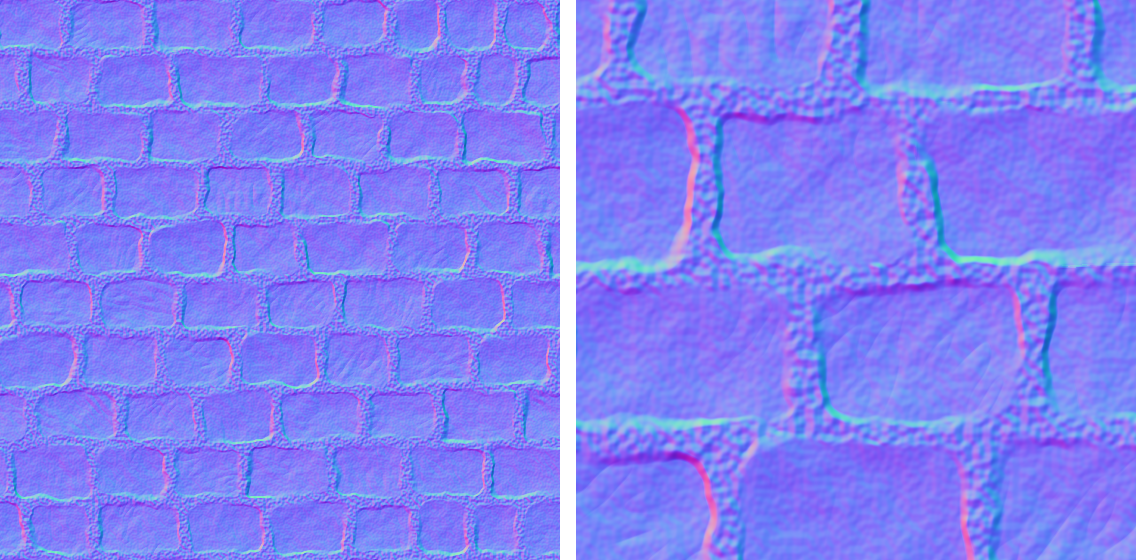
Left, the full canvas; right, a detail of the centre.
Give the GLSL for this texture map, as a Shadertoy shader.

```glsl
// Tangent-space normal map of a rough, hand-laid brick wall that tiles.
// A height field joins domed, chipped bricks with gritty mortar; its slope,
// taken by central differences, becomes the normal (green points down).

const float TAU = 6.2831853;
const float ROWS = 10.0;
const float ROW_BASE = 0.007;        // height of the lowest bed joint
const float ROW_SHIFT[10] = float[](0.08, 0.012, 0.065, 0.135, 0.043,
                                    0.12, 0.065, 0.112, 0.075, 0.03);
const float JOINT_JITTER = 0.16;     // share of a brick length
const float SQUEEZE = 0.04;          // uneven lengths in the eight-brick rows
const vec2  HALF_GAP = vec2(0.0092, 0.0074);
const float CORNER = 0.016;
const vec2  BEVEL = vec2(0.0027, 0.0065); // half width of crisp and worn edges
const float BRICK_HEIGHT = 0.0049;
const vec2  DOME = vec2(0.04, 0.12); // slope gained from centre to edge
const float LEAN = 0.024;            // overall downward tilt of each face
const float WARP = 0.011;
const float CHIP = 0.0065;
const float GRIT = 0.0017;
const float GRAIN = 0.00042;
const float DEPTH_TINT = 0.98;       // slightly shortened blue channel

vec2 hash2(vec2 c) {
    vec3 q = fract(c.xyx * vec3(0.1031, 0.1030, 0.0973));
    q += dot(q, q.yzx + 33.33);
    return fract((q.xx + q.yz) * q.zy);
}

float cornerSlope(vec2 cell, vec2 offset, float period) {
    float a = TAU * hash2(mod(cell, period) + period).x;
    return dot(vec2(cos(a), sin(a)), offset);
}

// Gradient noise, about -0.7 to 0.7, repeating every period cells
float noise(vec2 p, float period) {
    vec2 i = floor(p), f = p - i;
    vec2 u = f * f * f * (f * (f * 6.0 - 15.0) + 10.0);
    vec2 e = vec2(1.0, 0.0);
    float low = mix(cornerSlope(i, f, period),
                    cornerSlope(i + e.xy, f - e.xy, period), u.x);
    float high = mix(cornerSlope(i + e.yx, f - e.yx, period),
                     cornerSlope(i + e.xx, f - e.xx, period), u.x);
    return mix(low, high, u.y);
}

float tiledNoise(vec2 p, float frequency) {
    return noise(p * frequency, frequency);
}

float bricksInRow(float row) {
    return (row < 0.5 || row > 7.5) ? 8.0 : 7.0;
}

// Position of upright joint k in a row
float jointX(float k, float row) {
    float n = bricksInRow(row);
    float jitter = hash2(vec2(mod(k, n) + 3.0, row + 17.0)).x - 0.5;
    float x = (k + JOINT_JITTER * jitter) / n + ROW_SHIFT[int(row)];
    return n > 7.5 ? x + SQUEEZE * sin(TAU * (x - 0.36)) : x;
}

float roundedBox(vec2 p, vec2 halfSize, float radius) {
    vec2 d = abs(p) - halfSize + radius;
    return length(max(d, 0.0)) + min(max(d.x, d.y), 0.0) - radius;
}

// Face relief: dome, tilt, chisel strokes and fine grain
float faceHeight(vec2 p, vec2 local, vec2 halfSize, vec2 seed, float wear) {
    vec2 q = local / halfSize;
    float h = BRICK_HEIGHT - 0.5 * dot(DOME * q * q, halfSize) - LEAN * local.y;
    h += dot((seed - 0.5) * 0.1, local);
    float a = TAU * seed.x;
    vec2 stroke = mat2(cos(a), sin(a), -sin(a), cos(a)) * local;
    float chisel = abs(noise(stroke * vec2(24.0, 62.0) + seed * 90.0 + 20.0, 512.0));
    h -= 0.0026 * chisel * wear * mix(0.2, 1.2, seed.y);
    h += 0.0024 * tiledNoise(p, 24.0) + 0.0009 * tiledNoise(p, 71.0);
    return h + GRAIN * tiledNoise(p, 215.0);
}

float wallHeight(vec2 p) {
    // Crooked courses
    vec2 w = p + WARP * vec2(tiledNoise(p, 13.0), tiledNoise(p + 0.37, 11.0));

    // Enclosing brick
    float course = floor((w.y - ROW_BASE) * ROWS);
    float row = mod(course, ROWS);
    float n = bricksInRow(row);
    float first = floor((w.x - ROW_SHIFT[int(row)]) * n) - 1.0;
    float left = -9.0, right = 9.0, brick = 0.0;
    for (int i = 0; i < 4; i++) {
        float k = first + float(i), x = jointX(k, row);
        if (x <= w.x) { left = x; brick = mod(k, n); }
        else right = min(right, x);
    }
    vec2 seed = hash2(vec2(brick + 41.0, row + 5.0));
    vec2 center = vec2(0.5 * (left + right), (course + 0.5) / ROWS + ROW_BASE);
    vec2 halfSize = 0.5 * vec2(right - left, 1.0 / ROWS) - HALF_GAP * mix(0.7, 1.3, seed.y);
    vec2 local = w - center;

    // Chipped outline, crisp in places and worn in others
    float wear = smoothstep(-0.25, 0.4, tiledNoise(p, 16.0));
    float d = roundedBox(local, halfSize, CORNER * mix(0.5, 1.5, seed.x));
    d += CHIP * tiledNoise(p, 34.0) + 0.35 * CHIP * tiledNoise(p, 90.0);
    float bevel = mix(BEVEL.x, BEVEL.y, wear);
    float face = 1.0 - smoothstep(-bevel, bevel, d);

    float mortar = GRIT * tiledNoise(p, 180.0) + 0.0014 * tiledNoise(p, 83.0);
    return mix(mortar, faceHeight(p, local, halfSize, seed, wear), face);
}

void mainImage(out vec4 fragColor, in vec2 fragCoord) {
    vec2 p = fragCoord / iResolution.xy;
    // Sampling step widens on small canvases to smooth fine detail
    vec2 e = vec2(max(0.0008, 0.5 / iResolution.y), 0.0);
    vec2 slope = vec2(wallHeight(p + e.xy) - wallHeight(p - e.xy),
                      wallHeight(p + e.yx) - wallHeight(p - e.yx)) / (2.0 * e.x);
    vec3 normal = normalize(vec3(-slope, 1.0));
    vec3 color = 0.5 + 0.5 * normal * vec3(1.0, -1.0, 1.0);
    fragColor = vec4(color * vec3(1.0, 1.0, DEPTH_TINT), 1.0);
}
```
